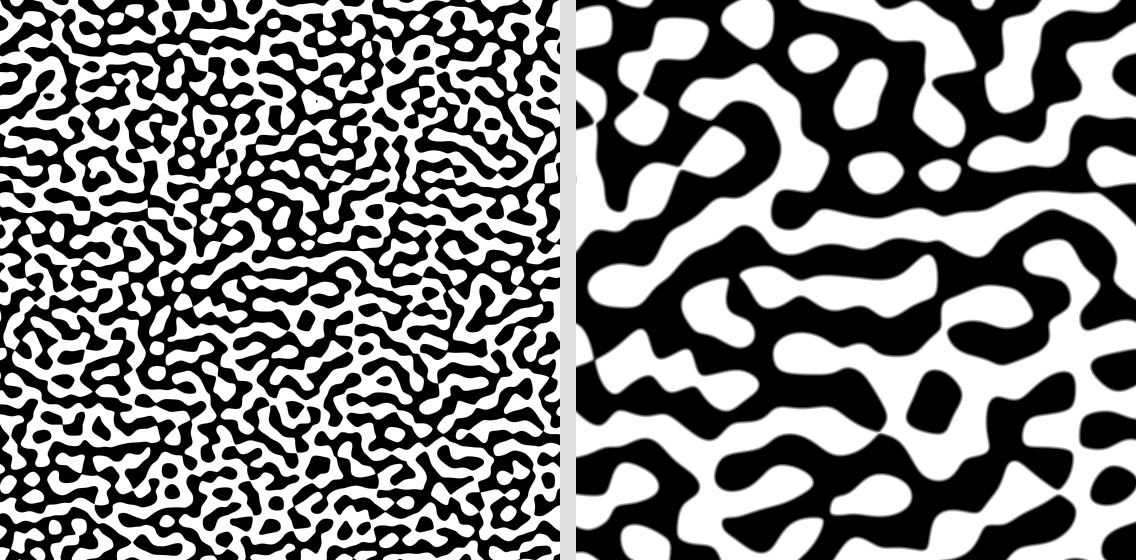
Left: the whole. Right: its middle third, enlarged.
Reproduce this texture procedurally as a WebGL 2 fragment shader.

```glsl
#version 300 es
precision highp float;
// Black and white labyrinth of short, winding bands, mostly lying flat.
// Many plane waves of similar length and random phase are summed; the sign
// of the sum picks the colour, and its slope gives an even, narrow edge.

#define WAVES 144            // number of plane waves in the sum
#define FREQUENCY 27.5       // mean band pairs across the canvas
#define FREQUENCY_SPREAD 0.3 // relative variation of the band width
#define FLATNESS 0.18        // preference for horizontal bands, 0 to 0.5
#define EDGE_WIDTH 0.002     // width of the soft edge, in canvas heights
#define BALANCE 0.0          // positive gives more light, negative more dark
#define DARK vec3(0.0)
#define LIGHT vec3(1.0)
#define SEED 3.7

uniform vec2 u_resolution;
out vec4 fragColor;

const float PI = 3.14159265;

float hash(float n, float channel) {
    return fract(sin(n * 12.9898 + channel * 78.233 + SEED) * 43758.5453);
}

// Band-limited random field: x is the value, yz the gradient.
vec3 waveField(vec2 p) {
    vec3 field = vec3(0.0);
    for (int i = 0; i < WAVES; i++) {
        float n = float(i);

        // Spread directions evenly, then crowd them toward the vertical.
        float angle = PI * (n + hash(n, 1.0)) / float(WAVES);
        angle += FLATNESS * sin(2.0 * angle);

        float spread = FREQUENCY_SPREAD * (2.0 * hash(n, 2.0) - 1.0);
        float frequency = FREQUENCY * (1.0 + spread);
        vec2 wave = 2.0 * PI * frequency * vec2(cos(angle), sin(angle));
        float phase = dot(wave, p) + 2.0 * PI * hash(n, 3.0);

        field += vec3(cos(phase), -sin(phase) * wave);
    }
    return field / sqrt(0.5 * float(WAVES));
}

void main() {
    vec2 p = gl_FragCoord.xy / u_resolution.y;
    vec3 field = waveField(p);

    // Approximate signed distance to the boundary between the bands.
    float boundary = (field.x + BALANCE) / max(length(field.yz), 0.001);
    float coverage = clamp(boundary / EDGE_WIDTH + 0.5, 0.0, 1.0);

    fragColor = vec4(mix(DARK, LIGHT, coverage), 1.0);
}
```
